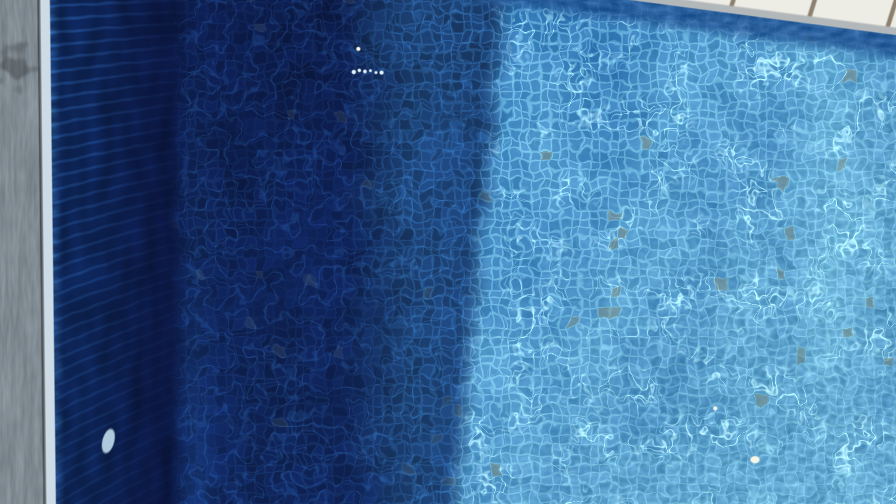
A Shadertoy shader for this texture:

```glsl
float hash(vec2 p) {
    p = fract(p * vec2(0.1031, 0.1137));
    p += dot(p, p.yx + 33.33);
    return fract((p.x + p.y) * p.x * 17.0);
}

// Gradient noise, about -0.7 to 0.7
float corner(vec2 cell, vec2 offset) {
    float a = 6.2832 * hash(cell + 40.0);
    return dot(vec2(cos(a), sin(a)), offset);
}

float noise(vec2 p) {
    vec2 i = floor(p), f = fract(p), e = vec2(1, 0);
    vec2 u = f * f * f * (f * (f * 6.0 - 15.0) + 10.0);
    return mix(mix(corner(i, f), corner(i + e, f - e), u.x),
               mix(corner(i + e.yx, f - e.yx), corner(i + 1.0, f - 1.0), u.x), u.y);
}

float ridge(vec2 p, float width) {
    return 1.0 - smoothstep(0.0, width, abs(noise(p)));
}

float disc(vec2 p, vec2 center, vec2 radius, float px) {
    float d = (length((p - center) / radius) - 1.0) * min(radius.x, radius.y);
    return 1.0 - smoothstep(-px, px, d);
}

// Tiled floor seen through ripples, half shaded
vec3 poolFloor(vec2 p, float px) {
    vec2 ripple = vec2(noise(p * 27.0), noise(p * 27.0 + 71.0)) * 0.014
                + vec2(noise(p * 58.0 + 13.0), noise(p * 58.0 + 37.0)) * 0.006;
    vec2 tile = (p + ripple) / 0.0195;
    vec2 seam = 0.5 - abs(fract(tile) - 0.5);
    vec2 lines = 1.0 - smoothstep(0.03, 0.13 + px * 20.0, seam);
    float grout = max(lines.x, lines.y);
    float shade = hash(floor(tile)) - 0.5;

    float edge = mix(0.907, 1.007, p.y) + 0.018 * noise(p * 14.0);
    float lit = smoothstep(-0.035, 0.025, p.x - edge);
    float penumbra = smoothstep(0.67, 0.83, p.x + 0.04 * noise(p * 9.0));
    float patches = noise(p * vec2(7.0, 2.6) + 5.0) + 0.5 * noise(p * 15.0);
    float corner = smoothstep(0.5, 1.9, p.x - p.y * 0.8 + 0.3);

    vec3 dark = mix(vec3(0.045, 0.105, 0.285), vec3(0.11, 0.255, 0.455), penumbra);
    dark += vec3(0.015, 0.04, 0.07) * (1.0 - p.y) * (1.0 - penumbra);
    dark *= 1.0 + 0.25 * shade + 0.2 * patches;
    dark += vec3(0.05, 0.10, 0.13) * grout * (0.35 + 0.45 * penumbra + 0.5 * noise(p * 6.0));
    dark += vec3(0.03, 0.07, 0.10) * ridge(p * 22.0 + ripple * 40.0, 0.09);

    vec3 bright = mix(vec3(0.25, 0.53, 0.76), vec3(0.39, 0.66, 0.82), corner);
    bright += vec3(0.10, 0.11, 0.08) * patches + 0.09 * shade;
    bright += vec3(0.19, 0.21, 0.15) * grout * mix(0.85, 0.4, corner);
    float caustic = ridge(p * 24.0 + ripple * 70.0, 0.1) * smoothstep(-0.2, 0.4, noise(p * 11.0));
    bright += vec3(0.30, 0.27, 0.18) * caustic;
    bright += 0.12 * noise(p * vec2(75.0, 95.0)) * corner;

    vec3 color = mix(dark, bright, lit);
    float oddTile = step(0.988, hash(floor(tile) + 9.0));
    return mix(color, vec3(0.48, 0.53, 0.48), oddTile * mix(0.15, 0.5, lit));
}

// Shaded side wall with slanted tile rows
vec3 sideWall(vec2 p) {
    float slope = 0.05 + 0.55 * (1.0 - p.y);
    float row = (p.y - slope * (p.x - 0.11) + 0.003 * noise(p * 30.0)) / 0.026;
    float seam = 1.0 - smoothstep(0.02, 0.2, 0.5 - abs(fract(row) - 0.5));
    float fade = 1.0 - smoothstep(0.12, 0.37, p.x);
    vec3 color = mix(vec3(0.04, 0.085, 0.25), vec3(0.05, 0.14, 0.33), fade);
    color += vec3(0.06, 0.12, 0.17) * seam * (0.15 + 0.75 * fade) * (0.4 + 0.6 * p.y);
    return color * (1.0 + 0.3 * noise(p * vec2(35.0, 12.0)));
}

void mainImage(out vec4 fragColor, in vec2 fragCoord) {
    vec2 p = fragCoord / iResolution.y;
    float px = 1.0 / iResolution.y;
    float wallFoot = 0.355 + 0.012 * noise(p * vec2(3.0, 15.0));
    vec3 color = mix(sideWall(p), poolFloor(p, px), smoothstep(-0.025, 0.025, p.x - wallFoot));
    color += vec3(0.02, 0.05, 0.08) * (1.0 - smoothstep(0.0, 0.06, abs(p.x - 0.39))) * (1.0 - p.y);

    // Far wall and its coping stones
    float below = 1.0 - 0.132 * (p.x - 1.25) - p.y;
    float band = (1.0 - smoothstep(0.025, 0.06, below)) * smoothstep(0.75, 0.95, p.x);
    vec3 farWall = vec3(0.13, 0.33, 0.58) + 0.15 * noise(p * vec2(35.0, 80.0));
    color = mix(color, farWall, band * 0.85);
    float joint = smoothstep(0.002, 0.005 + px, abs(fract((p.x + 0.3 * below - 1.447) / 0.155 + 0.5) - 0.5) * 0.155);
    vec3 stone = mix(vec3(0.55, 0.50, 0.44), vec3(0.93, 0.93, 0.90), joint);
    stone = mix(vec3(0.70, 0.72, 0.73), stone, smoothstep(0.012, 0.018, -below));
    color = mix(color, stone, smoothstep(-px, px, -below));

    // Sun glints and wall fitting
    for (int i = 0; i < 6; i++) {
        float k = float(i);
        vec2 spot = vec2(0.702 + 0.011 * k, 0.853 + 0.009 * hash(vec2(k, 3.0)));
        color = mix(color, vec3(0.9, 0.95, 1.0), disc(p, spot, vec2(0.0025 + 0.002 * hash(vec2(k, 8.0))), px));
    }
    float glints = disc(p, vec2(0.711, 0.903), vec2(0.004), px)
                 + disc(p, vec2(1.498, 0.088), vec2(0.009, 0.007), px)
                 + disc(p, vec2(1.419, 0.19), vec2(0.004), px);
    color = mix(color, vec3(0.97, 0.97, 0.90), min(glints, 1.0));
    vec2 tilted = p - vec2(0.215, 0.125);
    tilted.x -= 0.2 * tilted.y;
    color = mix(color, vec3(0.68, 0.79, 0.86), disc(tilted, vec2(0), vec2(0.012, 0.024), px));

    // Weathered deck and pale pool rim
    float rim = p.x - mix(0.111, 0.099, p.y);
    color += vec3(0.08, 0.15, 0.18) * (1.0 - smoothstep(0.0, 0.022, rim)) * (0.7 + noise(p * vec2(20.0, 70.0)));
    color = mix(color, vec3(0.80, 0.86, 0.90), smoothstep(-px, px, -rim));
    vec3 deck = vec3(0.50, 0.54, 0.57) + 0.08 * noise(p * vec2(90.0, 7.0)) + 0.05 * noise(p * vec2(190.0, 30.0));
    float stain = smoothstep(0.3, 1.0, 1.2 - length((p - vec2(0.03, 0.87)) / vec2(0.045, 0.055)) + noise(p * 40.0));
    deck *= 1.0 - 0.25 * stain;
    color = mix(color, deck, smoothstep(-px, px, -rim - 0.022));
    color *= 1.0 - 0.45 * (1.0 - smoothstep(0.001, 0.003 + px, abs(rim + 0.022)));

    fragColor = vec4(clamp(color, 0.0, 1.0), 1.0);
}
```
